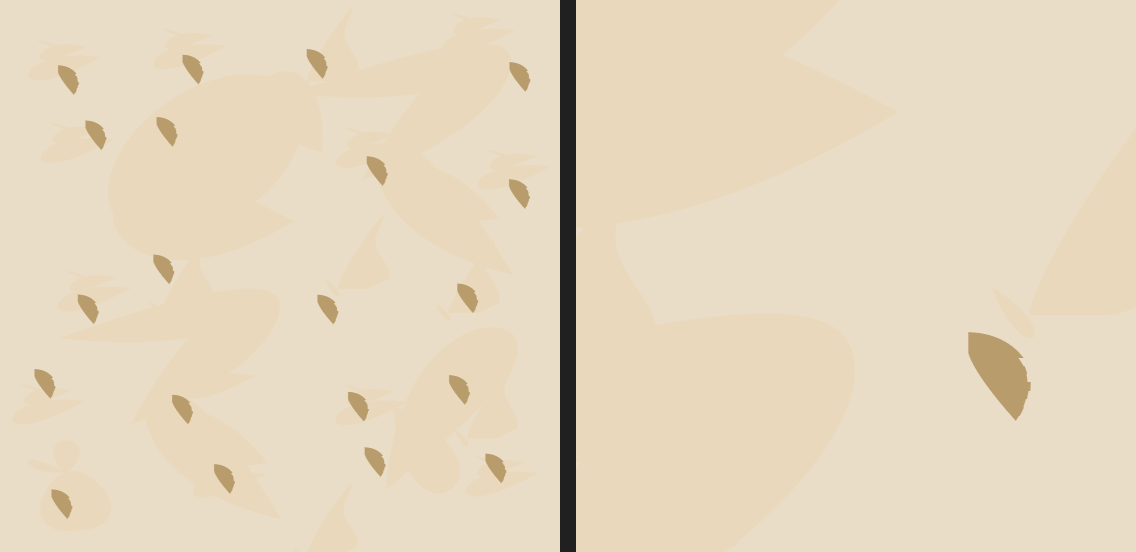
Left: the whole. Right: its middle third, enlarged.
A WebGL 1 fragment shader for this pattern:

```glsl
precision highp float;
// Sand-coloured terrazzo: pale, barely visible leaf and fin shapes on cream,
// with small brown chips on top. Motifs are unions of tapered leaves and
// ellipses, scattered over jittered grids; chips share one outline.
uniform vec2 u_resolution;

const vec3 CREAM = vec3(0.914, 0.867, 0.784);
const vec3 PALE = vec3(0.912, 0.849, 0.737);
const vec3 BROWN = vec3(0.725, 0.612, 0.423);

float hash(vec2 p) {
  vec3 q = fract(vec3(p.xyx) * 0.1031);
  q += dot(q, q.yzx + 33.33);
  return fract((q.x + q.y) * q.z);
}

vec2 jitter(vec2 cell, float seed) {
  return vec2(hash(cell + seed), hash(cell + seed + 17.3)) - 0.5;
}

// Bent leaf, blunt at a and pointed at b
float leaf(vec2 p, vec2 a, vec2 b, float width, float bend) {
  float len = length(b - a);
  vec2 dir = (b - a) / len;
  vec2 q = vec2(dot(p - a, dir), dot(p - a, vec2(-dir.y, dir.x)));
  float t = clamp(q.x / len, 0.0, 1.0);
  float halfWidth = width * 2.6 * sqrt(t) * (1.0 - t);
  float across = abs(q.y - bend * 4.0 * t * (1.0 - t)) - halfWidth;
  return max(across * 0.8, abs(q.x - 0.5 * len) - 0.5 * len);
}

float ellipse(vec2 p, vec2 radii, float angle) {
  float c = cos(angle), s = sin(angle);
  vec2 q = vec2(c * p.x + s * p.y, c * p.y - s * p.x);
  return (length(q / radii) - 1.0) * min(radii.x, radii.y);
}

// Small motifs, about one unit wide
float fin(vec2 p) {
  vec2 q = p + vec2(0.35, 0.5);
  float h = clamp(q.y, 0.0, 1.0);
  float left = 0.6 * pow(h, 1.3);
  float right = 0.6 + 0.12 * cos(7.0 * (h - 0.22)) * (1.0 - 0.5 * h);
  float floorY = 0.16 * smoothstep(0.35, 0.8, q.x);
  float body = max(max(left - q.x, q.x - right) * 0.8, max(floorY - q.y, q.y - 1.0));
  return min(body, leaf(q, vec2(0.02, -0.1), vec2(-0.17, 0.13), 0.04, 0.0));
}

float sliver(vec2 p) {
  float d = leaf(p, vec2(-0.5, -0.2), vec2(0.5, 0.06), 0.13, 0.02);
  d = min(d, leaf(p, vec2(-0.34, 0.05), vec2(0.3, 0.2), 0.09, 0.03));
  return min(d, leaf(p, vec2(-0.1, 0.2), vec2(-0.4, 0.3), 0.02, 0.0));
}

float fruit(vec2 p) {
  vec2 q = p + vec2(0.0, 0.2);
  float wobble = 0.03 * cos(3.0 * atan(q.y, q.x) + 1.2);
  float d = ellipse(q, vec2(0.48, 0.41), 0.0) - wobble;
  d = min(d, leaf(p, vec2(-0.1, 0.66), vec2(-0.14, 0.18), 0.18, 0.0));
  return min(d, leaf(p, vec2(-0.65, 0.38), vec2(-0.12, 0.22), 0.06, -0.02));
}

// Large motifs
float bean(vec2 p) {
  float d = ellipse(p - vec2(-0.02, 0.06), vec2(0.54, 0.33), 0.6);
  d = min(d, leaf(p, vec2(-0.48, -0.22), vec2(0.42, -0.26), 0.2, -0.02));
  return min(d, leaf(p, vec2(0.3, 0.46), vec2(0.56, 0.08), 0.14, 0.0));
}

float zigzag(vec2 p) {
  float d = leaf(p, vec2(0.32, 0.53), vec2(-0.75, 0.33), 0.1, 0.02);
  d = min(d, leaf(p, vec2(0.32, 0.54), vec2(-0.4, -0.1), 0.14, 0.0));
  d = min(d, leaf(p, vec2(-0.3, 0.06), vec2(0.35, -0.57), 0.15, -0.04));
  return min(d, leaf(p, vec2(-0.22, -0.1), vec2(0.28, -0.29), 0.12, 0.0));
}

float blade(vec2 p) {
  float d = leaf(p, vec2(0.3, 0.36), vec2(-0.32, -0.42), 0.17, -0.06);
  return min(d, leaf(p, vec2(0.0, -0.42), vec2(-0.28, 0.0), 0.12, 0.0));
}

// Chip one unit tall: round shoulder, hollow left side, notched right side
float chip(vec2 p) {
  float t = 0.5 - p.y, x = p.x + 0.35;
  float radiusY = t < 0.55 ? 0.55 : 0.72;
  float notch = 0.08 * hash(vec2(floor(t * 11.0), 4.0)) * step(0.28, t);
  float outer = length(vec2(x / 0.69, (t - 0.55) / radiusY)) + notch - 1.0;
  float left = 0.55 * pow(max(t - 0.22, 0.0) / 0.78, 1.3);
  return max(outer * 0.6, (left - x) * 0.8);
}

float coverage(float d, float pixel) {
  return clamp(0.5 - d / pixel, 0.0, 1.0);
}

void main() {
  float pixel = 1.0 / u_resolution.x;
  vec2 uv = gl_FragCoord.xy * pixel;
  float pale = 1.0, chips = 1.0;

  // Four large motifs
  for (int i = 0; i < 4; i++) {
    vec2 cell = vec2(mod(float(i), 2.0), floor(float(i) / 2.0));
    vec2 p = (uv - vec2(0.36, 0.25) - cell * 0.45 - 0.05 * jitter(cell, 5.0)) / 0.36;
    float d = i == 1 ? blade(p) : (i == 2 ? bean(p) : zigzag(p));
    pale = min(pale, d * 0.36);
  }

  // Small motifs and chips, one of each per grid cell
  for (int i = 0; i < 20; i++) {
    vec2 cell = vec2(mod(float(i), 4.0), floor(float(i) / 4.0));
    vec2 centre = (cell + 0.5) * vec2(0.25, 0.197);
    vec2 p = (uv - centre - vec2(0.12, 0.09) * jitter(cell, 31.0)) / 0.13;
    float kind = hash(cell + 71.0);
    float d = kind < 0.35 ? fin(p) : (kind < 0.8 ? sliver(p) : fruit(p));
    pale = min(pale, d * 0.13);
    p = (uv - centre - vec2(0.17, 0.13) * jitter(cell, 53.0)) / 0.0547;
    chips = min(chips, chip(p) * 0.0547);
  }

  vec3 color = mix(CREAM, PALE, coverage(pale, pixel));
  gl_FragColor = vec4(mix(color, BROWN, coverage(chips, pixel)), 1.0);
}
```
